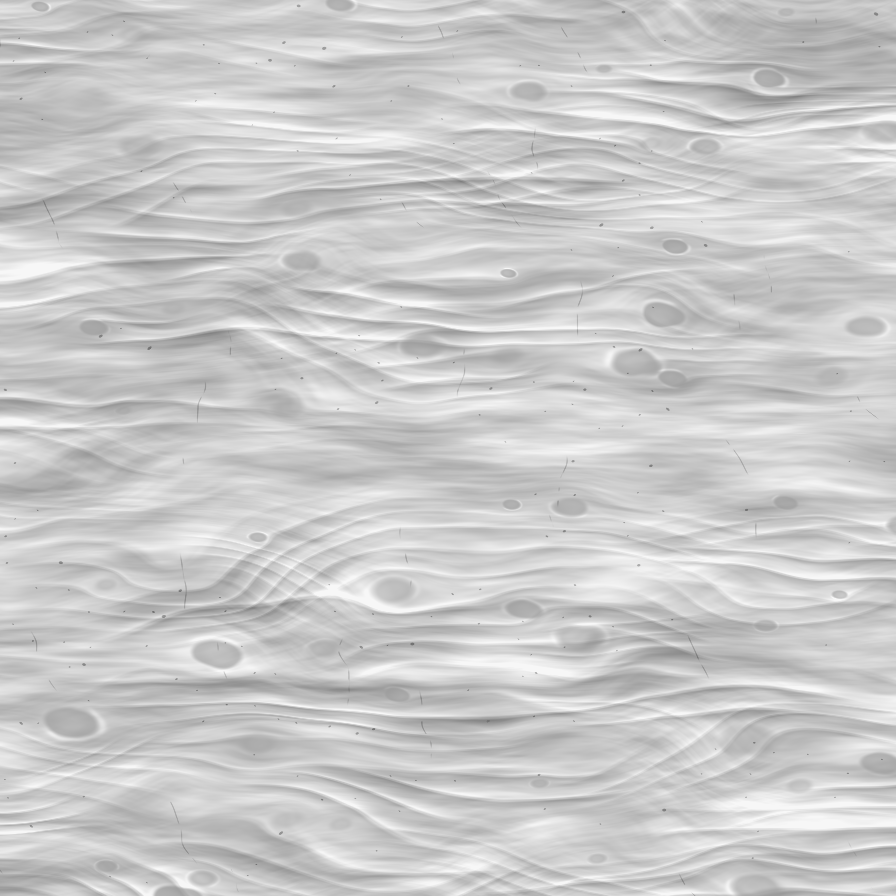
A three.js fragment shader for this texture:

```glsl
// Pale grey wood veneer: stretched noise forms short, crossing horizontal
// fibres, sharp-sided creases run along them, and the grain bends around oval
// knots. Fine dust and broken hairline scratches are scattered on top.
varying vec2 vUv;

const float BASE_GREY = 0.785;
const float KNOT_GREY = 0.655;
const float KNOT_CELLS = 8.0;
const float SCRATCH_CELLS = 9.0;

float hash(vec2 p) {
  vec3 q = fract(vec3(p.xyx) * 0.1031);
  q += dot(q, q.yzx + 33.33);
  return fract((q.x + q.y) * q.z);
}

vec2 hash2(vec2 p) {
  return vec2(hash(p), hash(p + vec2(71.7, 19.3)));
}

float noise(vec2 p) {
  vec2 i = floor(p);
  vec2 f = fract(p);
  f = f * f * (3.0 - 2.0 * f);
  float low = mix(hash(i), hash(i + vec2(1.0, 0.0)), f.x);
  float high = mix(hash(i + vec2(0.0, 1.0)), hash(i + 1.0), f.x);
  return mix(low, high, f.y);
}

// Layered noise, centred on zero
float fbm(vec2 p) {
  float sum = 0.0;
  float gain = 0.5;
  for (int i = 0; i < 4; i++) {
    sum += gain * (noise(p) - 0.5);
    p = p * vec2(1.9, 2.1) + vec2(17.3, 9.1);
    gain *= 0.6;
  }
  return sum;
}

// Returns x: disc cover, y: light rim, z: vertical bend of the grain
vec3 knots(vec2 p) {
  vec3 field = vec3(0.0);
  vec2 home = floor(p * KNOT_CELLS);
  for (int j = -1; j <= 1; j++) {
    for (int i = -1; i <= 1; i++) {
      vec2 cell = home + vec2(float(i), float(j));
      vec2 seed = hash2(cell + 40.0);
      vec2 look = hash2(cell + 90.0);
      float present = step(hash(cell + 130.0), 0.88);
      vec2 d = p - (cell + seed) / KNOT_CELLS;
      float radius = mix(0.008, 0.031, look.x * look.x * 0.5 + look.x * 0.5);
      d.y += d.x * (look.y - 0.5) * 0.25;
      vec2 e = d / (radius * vec2(1.0, 0.54));
      float r = length(e) + 0.25 * (noise(p * 60.0) - 0.5);
      float soft = mix(0.5, 0.12, look.y);
      float disc = 1.0 - smoothstep(1.0 - soft, 1.0 + soft, r);
      disc *= 0.85 + 0.15 * smoothstep(0.3, 0.8, r);
      float ring = exp(-pow((r - 1.2) * 7.0, 2.0));
      ring *= smoothstep(0.4, 0.8, noise(e * 0.8 + cell * 7.0));
      field.x += present * disc * mix(0.45, 1.0, look.y);
      field.y += present * ring * look.y;
      field.z += present * d.y * exp(-0.22 * dot(e, e));
    }
  }
  return field;
}

// Light crest and dark trough meeting at a narrow step, in short runs
float creases(vec2 p, float count) {
  float s = fract(p.y * count + 3.6 * noise(p * vec2(3.5, 9.0)));
  float crest = exp(-s * 5.0) * smoothstep(0.0, 0.1, s);
  float trough = exp(-(1.0 - s) * 4.0) * smoothstep(0.0, 0.1, 1.0 - s);
  float mask = smoothstep(0.42, 0.8, noise(p * vec2(5.0, 24.0) + 31.0));
  return (crest * 1.3 - trough) * mask;
}

float specks(vec2 p, float cells) {
  vec2 cell = floor(p * cells);
  vec2 d = (fract(p * cells) - 0.15 - 0.7 * hash2(cell + 210.0)) / cells;
  float size = mix(0.0001, 0.0013, pow(hash(cell + 250.0), 4.0));
  float chance = 0.05 + 0.4 * smoothstep(0.5, 0.85, noise(p * 7.0));
  d.y += d.x * (hash(cell + 270.0) - 0.5);
  float dist = length(d * vec2(0.8, 1.1));
  return step(hash(cell + 290.0), chance) * (1.0 - smoothstep(size, size + 0.0012, dist));
}

float scratches(vec2 p) {
  float ink = 0.0;
  vec2 home = floor(p * SCRATCH_CELLS);
  for (int j = -1; j <= 1; j++) {
    for (int i = -1; i <= 1; i++) {
      vec2 cell = home + vec2(float(i), float(j));
      vec2 d = p - (cell + hash2(cell + 330.0)) / SCRATCH_CELLS;
      float reach = mix(0.012, 0.045, hash(cell + 370.0));
      d.x += d.y * (hash(cell + 410.0) - 0.25) * 0.9;
      d.x += 0.014 * (noise(vec2(d.y * 45.0, hash(cell) * 50.0)) - 0.5);
      float line = 1.0 - smoothstep(0.0002, 0.0013, abs(d.x));
      float ends = 1.0 - smoothstep(reach * 0.7, reach, abs(d.y));
      ink += line * ends * step(hash(cell + 450.0), 0.4);
    }
  }
  return ink * smoothstep(0.4, 0.7, noise(p * 130.0));
}

void main() {
  vec2 p = vUv;
  vec3 knot = knots(p);

  // Two gently opposed grain directions, both bending around knots
  vec2 flow = p - vec2(0.0, 0.6 * knot.z);
  flow.y += 0.030 * (noise(p * vec2(4.0, 7.0)) - 0.5);
  flow.y += 0.016 * (noise(p * vec2(11.0, 22.0) + 5.0) - 0.5);
  float swing = 0.10 * (noise(p * vec2(4.5, 6.0) + 60.0) - 0.5);
  vec2 rising = flow + vec2(0.0, swing - 0.10 * p.x);
  vec2 falling = flow + vec2(0.0, 0.10 * p.x - swing);

  // Wide bands, crossing fibres, hairlines and creases
  float grain = 0.22 * fbm(flow * vec2(4.5, 17.0));
  grain += 0.21 * fbm(rising * vec2(7.0, 46.0) + 23.0);
  grain += 0.21 * fbm(falling * vec2(8.0, 54.0) + 47.0);
  grain += 0.055 * (noise(flow * vec2(11.0, 230.0)) - 0.5);
  grain += 0.17 * creases(flow, 36.0);
  grain += 0.10 * creases(rising + 3.7, 42.0) + 0.08 * creases(falling + 8.1, 48.0);

  float grey = BASE_GREY + 1.08 * grain + 0.09 * knot.y;
  float heart = KNOT_GREY + 0.3 * grain;
  grey = mix(grey, heart, clamp(knot.x, 0.0, 1.0) * 0.9);
  grey -= 0.24 * specks(p, 34.0) + 0.14 * scratches(p);
  gl_FragColor = vec4(vec3(clamp(grey, 0.45, 0.97)), 1.0);
}
```
